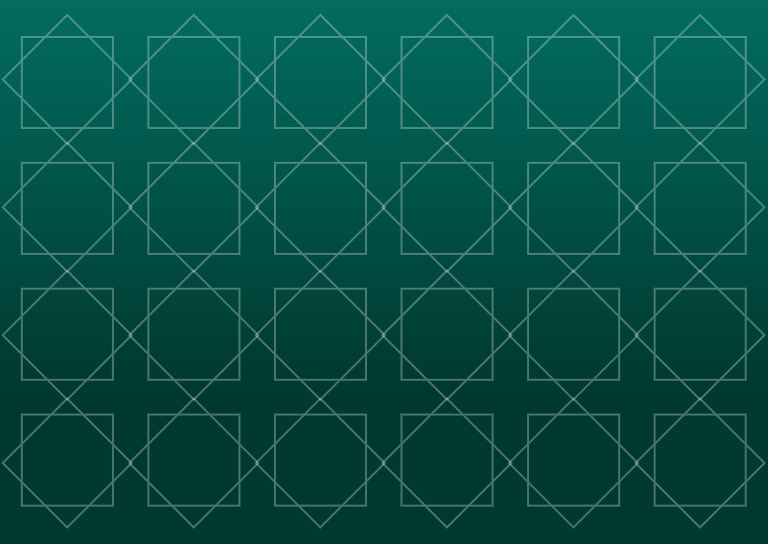
Give the GLSL for this pattern, as a WebGL 2 fragment shader.

```glsl
#version 300 es
precision highp float;

uniform vec2 u_resolution;
out vec4 fragColor;

// Lengths are fractions of the canvas width, measured from the upper left
const int COLUMNS = 6;
const int ROWS = 4;
const vec2 SQUARE_START = vec2(0.0877, 0.1074);
const vec2 SQUARE_PITCH = vec2(0.1648, 0.1639);
const vec2 DIAMOND_START = vec2(0.0875, 0.1034);
const vec2 DIAMOND_PITCH = vec2(0.1648, 0.1665);
const float HALF_SIDE = 0.0593;
const float LINE_WIDTH = 0.0025;
const float LINE_OPACITY = 0.3;

const vec3 TOP_GREEN = vec3(0.010, 0.425, 0.375);
const vec3 BASE_GREEN = vec3(0.000, 0.225, 0.190);
const vec3 LINE_COLOR = vec3(1.0);
const float GRADIENT_END = 0.71;

float squareOutline(vec2 p, float halfSide) {
    vec2 a = abs(p);
    return abs(max(a.x, a.y) - halfSide);
}

// The same square turned by 45 degrees
float diamondOutline(vec2 p, float halfSide) {
    vec2 a = abs(p);
    return abs((a.x + a.y) * 0.70710678 - halfSide);
}

float strokeCoverage(float dist, float width, float pixel) {
    return clamp((0.5 * width - dist) / pixel + 0.5, 0.0, 1.0);
}

vec3 background(float depth, float gradientEnd) {
    return mix(TOP_GREEN, BASE_GREEN, clamp(depth / gradientEnd, 0.0, 1.0));
}

void main() {
    float pixel = 1.0 / u_resolution.x;
    vec2 p = vec2(gl_FragCoord.x, u_resolution.y - gl_FragCoord.y) * pixel;
    float depth = 1.0 - gl_FragCoord.y / u_resolution.y;
    vec3 color = background(depth, GRADIENT_END);

    // Translucent stars, brighter where neighbouring tips overlap
    for (int row = 0; row < ROWS; row++) {
        for (int column = 0; column < COLUMNS; column++) {
            vec2 cell = vec2(column, row);
            vec2 squareCenter = SQUARE_START + cell * SQUARE_PITCH;
            vec2 diamondCenter = DIAMOND_START + cell * DIAMOND_PITCH;
            float dist = min(squareOutline(p - squareCenter, HALF_SIDE),
                             diamondOutline(p - diamondCenter, HALF_SIDE));
            float coverage = strokeCoverage(dist, LINE_WIDTH, pixel);
            color = mix(color, LINE_COLOR, LINE_OPACITY * coverage);
        }
    }

    fragColor = vec4(color, 1.0);
}
```
